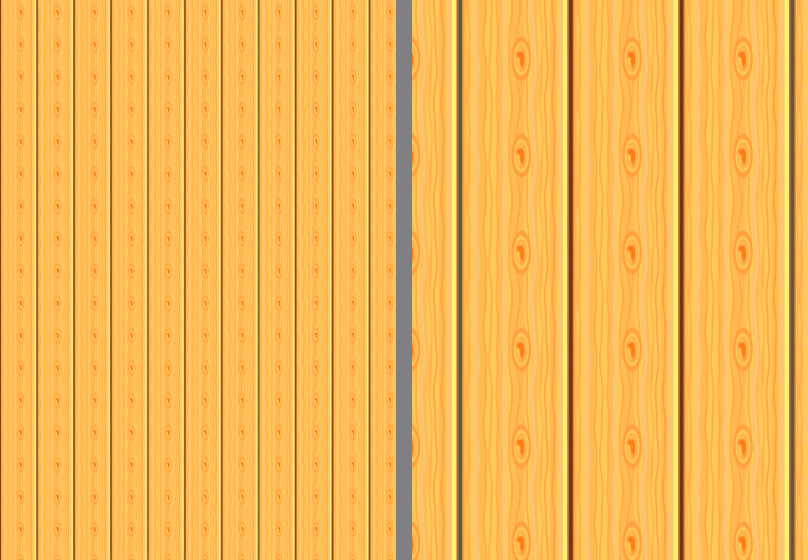
Left: the whole. Right: its middle third, enlarged.
Write a WebGL 1 fragment shader that draws this texture.

```glsl
precision highp float;

uniform vec2 u_resolution;

const float TAU = 6.28318;
const vec2 REPEATS = vec2(10.72, 17.33);     // planks across, knots down
const vec2 KNOT_CENTER = vec2(0.56, 0.948);  // within one repeat
const vec2 KNOT_RADIUS = vec2(0.078, 0.2);
const float KNOT_PUSH = 0.055;
const float STREAKS = 16.0;
const float STREAK_HALF = 0.009;
const float PALE_HALF = 0.017;
const float WOBBLE = 0.008;

const vec3 YELLOW_WOOD = vec3(1.0, 0.79, 0.35);
const vec3 ORANGE_WOOD = vec3(1.0, 0.73, 0.33);
const vec3 PALE_WOOD = vec3(0.98, 0.77, 0.47);
const vec3 GRAIN_LINE = vec3(1.0, 0.61, 0.24);
const vec3 KNOT_CORE = vec3(1.0, 0.43, 0.06);
const vec3 HIGHLIGHT = vec3(1.0, 0.95, 0.45);
const vec3 BEVEL = vec3(0.75, 0.42, 0.17);
const vec3 BROWN_GAP = vec3(0.44, 0.20, 0.10);
const vec3 OLIVE_GAP = vec3(0.36, 0.35, 0.24);

float hash(float n) {
  return fract(sin(n * 12.99 + 4.1) * 437.58);
}

// Box-filtered coverage of a stripe centred on zero
float stripe(float d, float halfWidth, float pixel) {
  return clamp((d + halfWidth) / pixel + 0.5, 0.0, 1.0)
       - clamp((d - halfWidth) / pixel + 0.5, 0.0, 1.0);
}

// Broad tones and fine wavy streaks along the plank
vec3 woodGrain(float across, float along, float pixel) {
  float sway = 0.25 * sin(TAU * along);
  float tone = sin(across * 39.0 + sway) + 0.7 * sin(across * 67.0 + 1.3 - sway);
  vec3 color = mix(YELLOW_WOOD, ORANGE_WOOD, smoothstep(-0.3, 0.3, tone));
  for (float i = 0.0; i < STREAKS; i++) {
    float seed = hash(i);
    float phase = TAU * hash(i + 31.0);
    float wave = sin(TAU * along + phase) + 0.6 * sin(2.0 * TAU * along - phase);
    float center = (i + 0.2 + 0.6 * seed) / STREAKS + WOBBLE * wave;
    float pale = step(abs(mod(i, 4.0) - 2.0), 0.5);
    float halfWidth = mix(STREAK_HALF, PALE_HALF, pale);
    float strength = mix(0.35 + 0.4 * hash(i + 57.0), 0.95, pale);
    vec3 tint = mix(GRAIN_LINE, PALE_WOOD, pale);
    color = mix(color, tint, strength * stripe(across - center, halfWidth, pixel));
  }
  return color;
}

// Oval rings around a small hooked core
vec3 addKnot(vec3 color, vec2 d, float pixel) {
  float oval = length(d / KNOT_RADIUS);
  float ovalPixel = pixel / KNOT_RADIUS.x;
  color = mix(color, YELLOW_WOOD, 1.0 - smoothstep(0.8, 1.1, oval));
  color = mix(color, GRAIN_LINE, 0.85 * stripe(oval - 1.0, 0.14, ovalPixel));
  color = mix(color, GRAIN_LINE, 0.5 * stripe(oval - 0.6, 0.1, ovalPixel));
  float stem = length((d - vec2(0.008, -0.01)) / vec2(0.022, 0.085));
  float hook = length((d - vec2(-0.008, 0.04)) / vec2(0.032, 0.035));
  float core = 1.0 - smoothstep(0.5, 1.5, min(stem, hook));
  return mix(color, KNOT_CORE, 0.85 * core);
}

// Highlight, bevel and dark gap; every third gap is olive
vec3 addSeam(vec3 color, float plank, float pixel) {
  float index = floor(plank + 0.5);
  float d = plank - index;
  float olive = step(abs(mod(index, 3.0) - 1.0), 0.5);
  vec3 gap = mix(BROWN_GAP, OLIVE_GAP, olive);
  color = mix(color, HIGHLIGHT, stripe(d + 0.044, 0.021, pixel));
  color = mix(color, BEVEL, stripe(d + 0.016, 0.009, pixel));
  color = mix(color, gap, stripe(d - 0.008, 0.017, pixel));
  return mix(color, BEVEL, 0.6 * stripe(d - 0.03, 0.007, pixel));
}

void main() {
  vec2 grid = gl_FragCoord.xy / u_resolution * REPEATS;
  float pixel = REPEATS.x / u_resolution.x;
  float across = fract(grid.x);
  vec2 d = vec2(across - KNOT_CENTER.x,
                fract(grid.y - KNOT_CENTER.y + 0.5) - 0.5);

  // Grain parts around the knot
  float push = KNOT_PUSH * exp(-d.y * d.y / 0.06 - abs(d.x) / 0.1);
  float bent = across - sign(d.x) * push;

  vec3 color = woodGrain(bent, grid.y, pixel);
  color = addKnot(color, d, pixel);
  color = addSeam(color, grid.x, pixel);
  gl_FragColor = vec4(color, 1.0);
}
```
